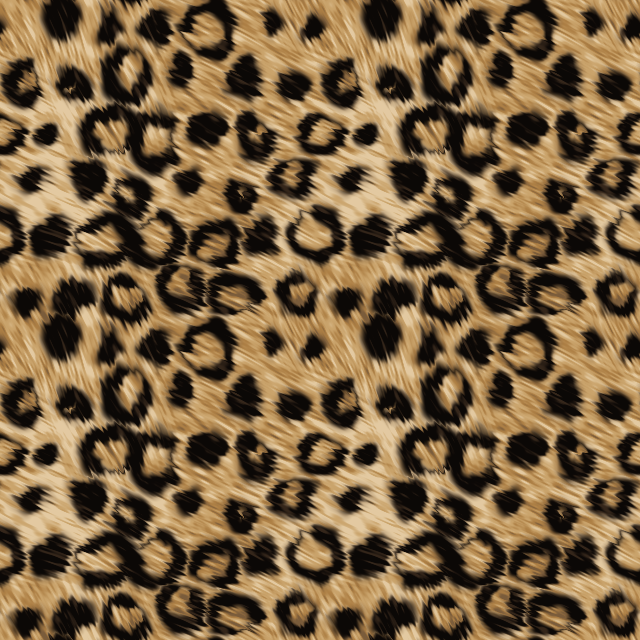
Reproduce this texture procedurally as a WebGL 2 fragment shader.

```glsl
#version 300 es
precision highp float;
// Leopard fur: jittered rows of broken rosettes and solid spots on golden hair.
// Hairs are stretched wrapping noise; they also drag the spot outlines into
// frayed tips. One tile is repeated a whole number of times across and down.

#define REPEATS 2.0      // tiles across and down
#define CELLS 6.0        // spot cells per tile side (even, for staggered rows)
#define JITTER 0.32      // spot scatter, in cells
#define BAND 0.125       // half width of a rosette band, in cells
#define SIZE_MIN 0.20    // smallest spot radius, in cells
#define SIZE_MAX 0.53    // largest rosette radius, in cells
#define FRAY 0.045       // hair pull on the outlines, in tiles
#define EDGE 0.065       // softness of the outlines, in cells
#define BEND 0.04        // waviness of the coat, in tiles

uniform vec2 u_resolution;
out vec4 fragColor;

const float TAU = 6.2831853;
const vec3 BLACK = vec3(0.045, 0.03, 0.022);
const vec3 UMBER = vec3(0.26, 0.19, 0.13);
const vec3 BROWN = vec3(0.48, 0.36, 0.23);
const vec3 OCHRE = vec3(0.68, 0.50, 0.27);
const vec3 TAN   = vec3(0.79, 0.64, 0.42);
const vec3 CREAM = vec3(0.89, 0.79, 0.63);

vec2 hash2(vec2 p) {
  vec3 q = fract(p.xyx * vec3(0.1031, 0.1030, 0.0973));
  q += dot(q, q.yzx + 33.33);
  return fract((q.xx + q.yz) * q.zy);
}

// Value noise that wraps after `period` lattice steps.
float noise(vec2 p, vec2 period, float seed) {
  vec2 i = floor(p), f = fract(p);
  f = f * f * (3.0 - 2.0 * f);
  vec2 a = mod(i, period) + seed * 17.0;
  vec2 b = mod(i + 1.0, period) + seed * 17.0;
  return mix(mix(hash2(a).x, hash2(vec2(b.x, a.y)).x, f.x),
             mix(hash2(vec2(a.x, b.y)).x, hash2(b).x, f.x), f.y);
}

float cloud(vec2 p, float freq, float seed) {
  return noise(p * freq, vec2(freq), seed);
}

// Hairs along an integer direction, so that the slanted lattice still wraps.
float hairs(vec2 p, vec2 dir, float seed) {
  vec2 t = vec2(dot(p, dir), dot(p, vec2(-dir.y, dir.x)));
  vec2 coarse = vec2(7.0, 41.0), fine = vec2(13.0, 73.0);
  return 0.5 * noise(t * coarse, coarse, seed)
       + 0.5 * noise(t * fine, fine, seed + 1.0);
}

// x: signed distance to the dark bands, y: how far inside a rosette.
vec2 spots(vec2 p) {
  vec2 q = p * CELLS;
  vec2 result = vec2(1.0, 0.0);
  for (int j = -1; j <= 1; j++) {
    float row = floor(q.y) + float(j);
    float stagger = 0.5 * mod(row, 2.0);
    for (int i = -1; i <= 1; i++) {
      vec2 cell = vec2(floor(q.x - stagger) + float(i), row);
      vec2 id = mod(cell, CELLS);
      vec2 place = hash2(id + 5.0), form = hash2(id + 41.0), turn = hash2(id + 83.0);
      vec2 v = q - cell - vec2(0.5 + stagger, 0.5) - JITTER * (place - 0.5);
      float tilt = 1.2 + 1.6 * (turn.x - 0.5);
      float c = cos(tilt), s = sin(tilt);
      v = mat2(c, -s, s, c) * v;
      v.x /= 1.0 + 0.35 * form.y;

      // Small spots are discs; large ones open into a broken ring.
      float size = mix(SIZE_MIN, SIZE_MAX, form.x);
      float open = smoothstep(0.33, 0.4, size);
      float angle = atan(v.y, v.x), radius = length(v);
      float gap = smoothstep(0.65, 0.98, cos(angle - TAU * turn.y));
      float lumps = 1.0 + 0.16 * cos(3.0 * angle + TAU * form.y);
      float middle = size - BAND;
      float ring = abs(radius - middle) - BAND * lumps * (1.0 - 0.9 * gap);
      float disc = radius - size * (0.5 + 0.5 * lumps);
      result.x = min(result.x, mix(disc, ring, open));
      float core = open * smoothstep(middle + 0.05, middle - 0.12, radius);
      result.y = max(result.y, core * (0.4 + 0.6 * place.x));
    }
  }
  return result;
}

void main() {
  vec2 p = fract(gl_FragCoord.xy / u_resolution * REPEATS);

  // Coat: two hair directions blended in patches and bent by slow waves.
  vec2 bend = vec2(cloud(p, 4.0, 1.0), cloud(p, 4.0, 2.0)) - 0.5;
  vec2 flow = p + BEND * bend;
  vec2 dirA = vec2(2.0, -1.0), dirB = vec2(1.0, -2.0);
  float patchMix = smoothstep(0.45, 0.65, cloud(p, 3.0, 3.0));
  float hair = mix(hairs(flow, dirA, 4.0), hairs(flow, dirB, 6.0), patchMix);
  vec2 lean = normalize(mix(dirA, dirB, patchMix));

  // Spots: uneven outlines, frayed along the hair.
  vec2 wobble = vec2(cloud(p, 16.0, 8.0), cloud(p, 16.0, 9.0)) - 0.5;
  vec2 spot = spots(p + 0.03 * wobble + 0.5 * BEND * bend + FRAY * lean * (hair - 0.5));
  float dark = smoothstep(EDGE, -EDGE, spot.x);

  // Ground: gold to cream by patch, strand and rosette interior.
  float tone = 0.65 * cloud(p, 3.0, 10.0) + 0.35 * cloud(p, 8.0, 11.0);
  float shade = 0.6 + 1.15 * (hair - 0.5) + 0.6 * (tone - 0.5) - 0.3 * spot.y;
  vec3 color = mix(BROWN, OCHRE, smoothstep(0.0, 0.3, shade));
  color = mix(color, TAN, smoothstep(0.28, 0.55, shade));
  color = mix(color, CREAM, smoothstep(0.55, 0.85, shade));

  // Dark fur with a few lighter strands, over a faint brown fringe.
  vec3 ink = mix(BLACK, UMBER, 0.75 * smoothstep(0.55, 0.85, hair));
  color = mix(color, BROWN, 0.4 * smoothstep(0.14, 0.0, spot.x));
  fragColor = vec4(mix(color, ink, dark), 1.0);
}
```
